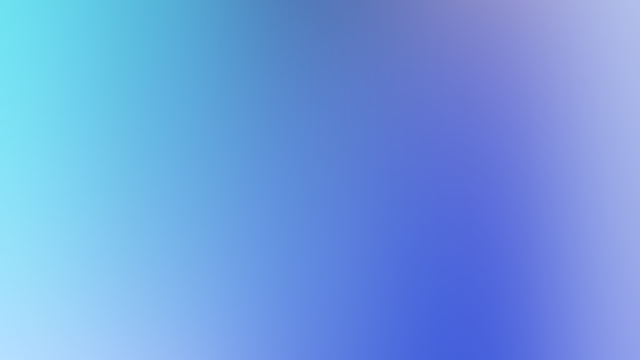
Give the GLSL for this background, as a Shadertoy shader.

```glsl
// Soft mesh gradient: cyan and pale blue on the left, deep blue low on the right,
// lilac in the upper right corner. Three horizontal colour ramps are drawn as
// cubic splines, then joined vertically by a smooth quadratic blend.

#define STOPS 5
#define RAMP_SPAN float(STOPS - 1)
#define MID_HEIGHT 0.5

// Colour stops, evenly spaced from left to right
const vec3 TOP_RAMP[STOPS] = vec3[STOPS](
    vec3(0.425, 0.885, 0.942), vec3(0.337, 0.704, 0.852),
    vec3(0.330, 0.472, 0.724), vec3(0.533, 0.545, 0.796),
    vec3(0.698, 0.747, 0.922));
const vec3 MID_RAMP[STOPS] = vec3[STOPS](
    vec3(0.530, 0.892, 0.972), vec3(0.424, 0.715, 0.902),
    vec3(0.361, 0.526, 0.845), vec3(0.368, 0.438, 0.851),
    vec3(0.628, 0.688, 0.912));
const vec3 LOW_RAMP[STOPS] = vec3[STOPS](
    vec3(0.714, 0.872, 1.000), vec3(0.590, 0.745, 0.961),
    vec3(0.378, 0.516, 0.886), vec3(0.278, 0.379, 0.861),
    vec3(0.570, 0.628, 0.922));

// Catmull-Rom curve through four neighbouring colours
vec3 spline(vec3 a, vec3 b, vec3 c, vec3 d, float t) {
    vec3 slope = c - a;
    vec3 bend = 2.0 * a - 5.0 * b + 4.0 * c - d;
    vec3 twist = 3.0 * (b - c) + d - a;
    return b + 0.5 * t * (slope + t * (bend + t * twist));
}

// Smooth colour of a ramp at x in 0..1
vec3 sampleRamp(vec3 ramp[STOPS], float x) {
    float s = clamp(x, 0.0, 1.0) * RAMP_SPAN;
    int i = min(int(s), STOPS - 2);
    return spline(ramp[max(i - 1, 0)], ramp[i], ramp[i + 1],
                  ramp[min(i + 2, STOPS - 1)], s - float(i));
}

// Quadratic weights for the low, middle and top ramps
vec3 rampWeights(float y) {
    float m = MID_HEIGHT;
    return vec3((y - m) * (y - 1.0) / m,
                y * (1.0 - y) / (m * (1.0 - m)),
                y * (y - m) / (1.0 - m));
}

void mainImage(out vec4 fragColor, in vec2 fragCoord) {
    vec2 uv = fragCoord / iResolution.xy;
    vec3 weight = rampWeights(uv.y);
    vec3 color = weight.x * sampleRamp(LOW_RAMP, uv.x)
               + weight.y * sampleRamp(MID_RAMP, uv.x)
               + weight.z * sampleRamp(TOP_RAMP, uv.x);
    fragColor = vec4(clamp(color, 0.0, 1.0), 1.0);
}
```
